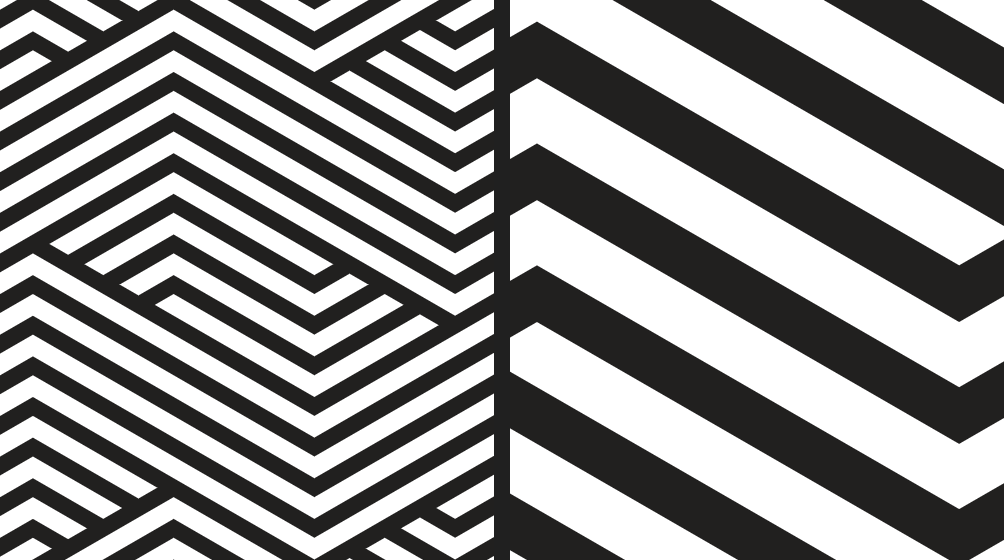
Left, the full canvas; right, a detail of the centre.
Give the GLSL for this pattern, as a WebGL 2 fragment shader.

```glsl
#version 300 es
precision highp float;
// Interlocking zigzag stripes: the plane is cut into upright columns of slanted bands.
// Every second column holds diamond-ended wedges where the slant reverses, and each
// wedge is parted from its surroundings by one dark band.

uniform vec2 u_resolution;
out vec4 fragColor;

// Lengths are fractions of the canvas height
const float COLUMN = 0.2513;              // distance between folds
const float SLOPE = 0.57735;              // bands rise at 30 degrees
const float PITCH = COLUMN * SLOPE / 2.0; // vertical spacing of bands, two per fold
const vec2 OFFSET = vec2(0.0588, 0.0172); // first fold, from the top left
const float LIGHT = 0.535;                // light share of one pitch
const float REPEAT = 12.0;                // pitches in one vertical repeat
const vec3 INK = vec3(0.130, 0.124, 0.120);
const vec3 PAPER = vec3(1.0);

// Signed vertical distance to a light band, positive inside
float lightBand(float v) {
  return 0.5 * LIGHT - abs(fract(v - 0.5 * LIGHT + 0.5) - 0.5);
}

// Light area of the whole pattern; p is in columns across and pitches down
float zigzag(vec2 p) {
  float column = mod(floor(p.x), 4.0);
  float drop = 2.0 * fract(p.x);

  // Slants follow the cycle: rising, falling, falling, rising
  float slant = (column < 0.5 || column > 2.5) ? 1.0 : -1.0;
  float base = lightBand(p.y + slant * drop);
  if (mod(column, 2.0) > 0.5) return base;

  // Wedge of reversed slant, narrowing to the right, with a dark rim
  float turned = lightBand(p.y - slant * drop);
  float centre = 9.5 + 0.5 * LIGHT;
  float away = abs(mod(p.y - centre + 0.5 * REPEAT, REPEAT) - 0.5 * REPEAT);
  float inner = 3.5 + 0.5 * LIGHT - drop;
  float outer = 4.5 - 0.5 * LIGHT - drop;
  return max(min(base, away - outer), min(turned, inner - away));
}

void main() {
  vec2 uv = gl_FragCoord.xy / u_resolution.y;
  vec2 p = (vec2(uv.x, 1.0 - uv.y) - OFFSET) / vec2(COLUMN, PITCH);

  // One pixel across a slanted edge, measured vertically in pitches
  float edge = sqrt(1.0 + SLOPE * SLOPE) / (u_resolution.y * PITCH);
  float light = clamp(zigzag(p) / edge + 0.5, 0.0, 1.0);
  fragColor = vec4(mix(INK, PAPER, light), 1.0);
}
```
